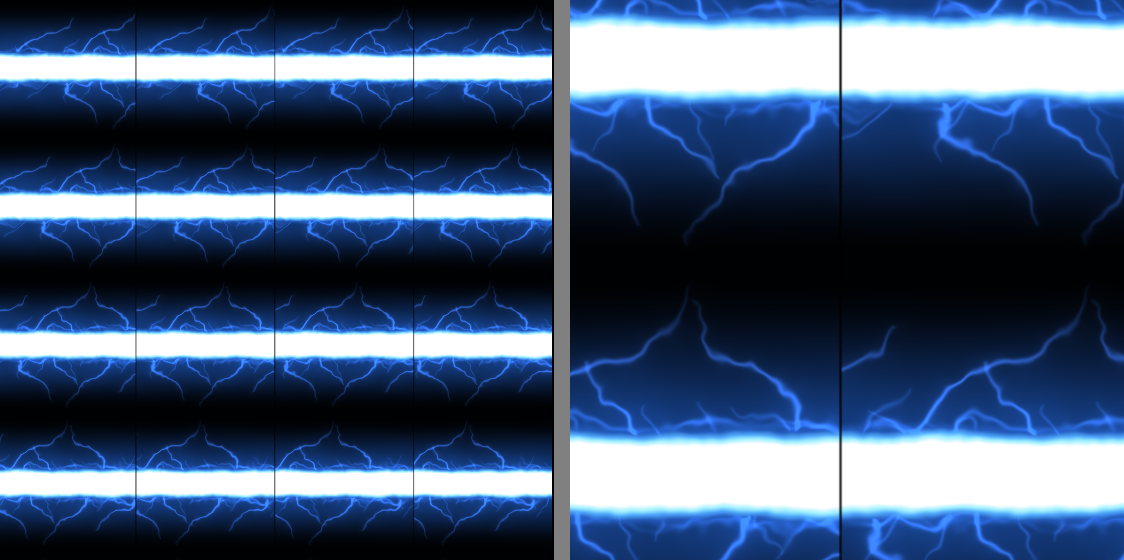
Left: the whole. Right: its middle third, enlarged.
Give the GLSL for this pattern, as a WebGL 2 fragment shader.

```glsl
#version 300 es
precision highp float;

#define GRID_SCALE vec2(3.989, 4.042)
#define GRID_SHIFT vec2(0.021, -0.053)
#define COLUMNS 4.0
#define SCROLL 0.042
#define BEAM_HALF 0.078
#define HALO_REACH 0.47
#define BOLT_WIDTH 0.0085
#define BOLT_GAIN 0.62
#define TWIGS 22
#define SEAM_WIDTH 0.006

uniform vec2 u_resolution;
out vec4 outColor;

const vec3 NIGHT = vec3(0.0, 0.004, 0.01);
const vec3 HALO = vec3(0.075, 0.225, 0.48);
const vec3 ARC = vec3(0.24, 0.46, 0.95);
const vec3 BLUE = vec3(0.15, 0.38, 0.78);
const vec3 SKY = vec3(0.33, 0.69, 1.0);
const vec3 ICE = vec3(0.63, 0.94, 1.0);
const vec3 WHITE = vec3(1.0);

// Main bolts: root xy, tip xy along the scrolling strip
const vec4 BOLTS[8] = vec4[8](
  vec4(0.15, 0.11, 0.55, 0.36), vec4(0.60, 0.09, 1.02, 0.44),
  vec4(1.28, 0.10, 1.03, 0.41), vec4(0.88, 0.10, 0.78, 0.27),
  vec4(0.50, -0.10, 0.72, -0.41), vec4(0.74, -0.09, 0.91, -0.28),
  vec4(1.16, -0.10, 0.86, -0.42), vec4(1.50, -0.10, 1.23, -0.32));

vec2 hash2(vec2 p) {
  vec3 q = fract(p.xyx * vec3(0.1031, 0.1030, 0.0973));
  q += dot(q, q.yzx + 33.33);
  return fract((q.xx + q.yz) * q.zy);
}

float gradAt(vec2 cell, vec2 offset) {
  return dot(hash2(cell) * 2.0 - 1.0, offset);
}

float gradientNoise(vec2 p) {
  vec2 i = floor(p), f = fract(p), e = vec2(0.0, 1.0);
  vec2 u = f * f * f * (f * (f * 6.0 - 15.0) + 10.0);
  return mix(mix(gradAt(i, f), gradAt(i + e.yx, f - e.yx), u.x),
             mix(gradAt(i + e, f - e), gradAt(i + e.yy, f - e.yy), u.x), u.y);
}

vec2 noise2(vec2 p) {
  return vec2(gradientNoise(p + 50.0), gradientNoise(p + 91.7));
}

float glow(float d, float width) {
  return exp(-d * d / (width * width)) + 0.22 * exp(-abs(d) / (3.0 * width));
}

// Tapered S-shaped arc that bulges away from the beam near its tip
float bolt(vec2 p, vec2 root, vec2 tip, float width) {
  vec2 axis = tip - root, rel = p - root;
  float len = length(axis);
  float t = clamp(dot(rel, axis) / (len * len), 0.0, 1.0);
  vec2 side = vec2(-axis.y, axis.x) / len;
  side *= sign(side.y * tip.y);
  vec2 bend = -side * 0.07 * len * sin(6.2832 * t);
  float d = length(rel - axis * t + bend);
  return glow(d, width * mix(1.0, 0.7, t)) * mix(1.0, 0.4, t);
}

float lightning(vec2 p) {
  vec2 q = p + 0.05 * noise2(p * 8.0) + 0.022 * noise2(p * 23.0);
  float sum = 0.0;
  for (int i = 0; i < 8; i++)
    sum += bolt(q, BOLTS[i].xy, BOLTS[i].zw, BOLT_WIDTH);

  // Short twigs scattered on both sides
  for (int i = 0; i < TWIGS; i++) {
    float k = float(i), side = mod(k, 2.0) * 2.0 - 1.0;
    vec2 h = hash2(vec2(k, 7.0)), g = hash2(vec2(k, 23.0));
    vec2 root = vec2((k + h.x) * 1.75 / float(TWIGS), side * 0.09);
    vec2 reach = vec2((g.x - 0.5) * 0.32, side * mix(0.05, 0.15, h.y));
    sum += 0.45 * bolt(q, root, root + reach, BOLT_WIDTH * 0.75);
  }

  // Filaments that hug the beam
  for (int i = 0; i < 2; i++) {
    float seed = float(i) * 13.0 + step(0.0, p.y) * 37.0;
    float path = 0.115 + 0.06 * gradientNoise(vec2(q.x * 6.0, seed));
    float power = smoothstep(-0.3, 0.4, gradientNoise(vec2(q.x * 4.0, seed + 5.0)));
    sum += 0.7 * power * glow(abs(q.y) - path, BOLT_WIDTH);
  }
  return sum;
}

void main() {
  vec2 grid = gl_FragCoord.xy / u_resolution * GRID_SCALE + GRID_SHIFT;
  vec2 cell = floor(grid), local = fract(grid);
  float px = GRID_SCALE.x / u_resolution.x;

  // Each tile is one step further along the strip
  float frame = (3.0 - cell.y) * COLUMNS + cell.x;
  vec2 p = vec2(local.x + frame * SCROLL, local.y - 0.5);
  float height = abs(p.y);

  // Halo and arcs
  float fade = 1.0 - smoothstep(0.08, HALO_REACH, height);
  float haze = 1.0 + 0.18 * gradientNoise(p * vec2(4.0, 6.0));
  vec3 color = NIGHT + HALO * fade * haze;
  float arcFade = 1.0 - smoothstep(0.28, HALO_REACH, height) * 0.75;
  color += ARC * BOLT_GAIN * arcFade * min(lightning(p), 1.2);

  // Rippled beam, from its blue rim to the white core
  float ripple = 0.014 * gradientNoise(p * vec2(7.0, 4.0)) + 0.007 * gradientNoise(p * 26.0);
  float edge = height + ripple - BEAM_HALF;
  color = mix(color, max(color, BLUE), 1.0 - smoothstep(0.018, 0.052, edge));
  color = mix(color, SKY, 1.0 - smoothstep(0.012, 0.032, edge));
  color = mix(color, ICE, 1.0 - smoothstep(0.004, 0.018, edge));
  color = mix(color, WHITE, 1.0 - smoothstep(-0.008, 0.008, edge));

  // Thin dark seams of uneven strength between columns
  float seam = 1.0 - smoothstep(0.0, max(SEAM_WIDTH, px), min(local.x, 1.0 - local.x));
  float strength = mix(0.5, 0.9, hash2(vec2(floor(grid.x + 0.5), cell.y + 3.0)).x);
  color *= 1.0 - seam * strength;
  color *= 1.0 - smoothstep(COLUMNS - px, COLUMNS, grid.x);
  outColor = vec4(min(color, 1.0), 1.0);
}
```
